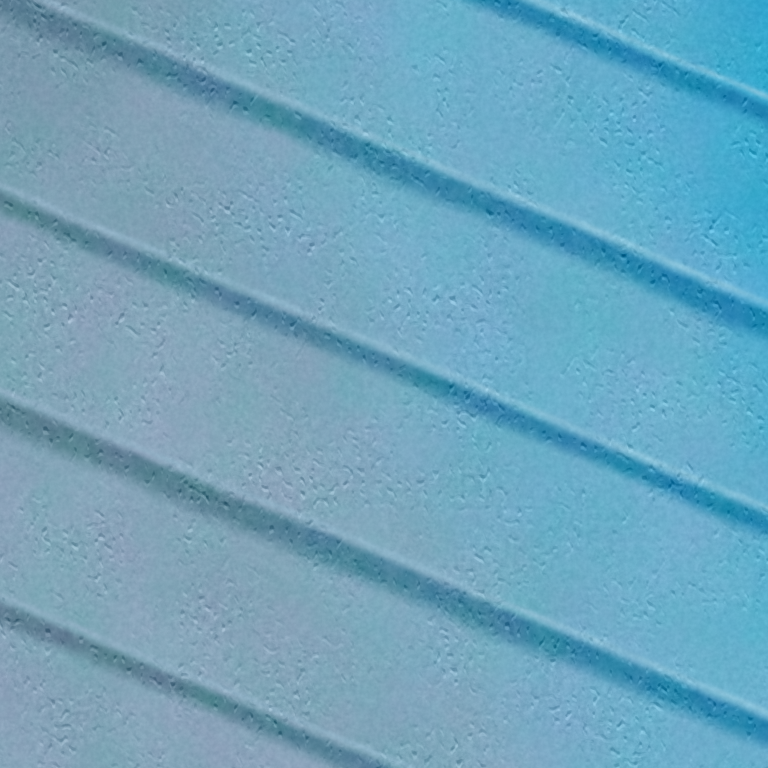
Write a WebGL 1 fragment shader that draws this texture.

```glsl
precision highp float;

uniform vec2 u_resolution;

const float SLOPE = 0.42;
const float SPACING = 0.267;
const float FIRST_RIDGE = -0.022;

const vec3 GREY_BLUE = vec3(0.515, 0.645, 0.72);
const vec3 SKY = vec3(0.425, 0.69, 0.80);
const vec3 CYAN = vec3(0.19, 0.65, 0.81);
const vec3 SHADE_GREY = vec3(0.345, 0.49, 0.555);
const vec3 SHADE_CYAN = vec3(0.10, 0.51, 0.68);
const vec3 CREST_GREY = vec3(0.57, 0.69, 0.77);
const vec3 CREST_CYAN = vec3(0.55, 0.78, 0.87);

vec2 gradient(vec2 cell) {
  float h = fract(sin(dot(cell, vec2(127.1, 311.7))) * 43758.55);
  float angle = 6.28318 * h;
  return vec2(cos(angle), sin(angle));
}

// Gradient noise, roughly -0.7 to 0.7
float noise(vec2 p) {
  vec2 i = floor(p);
  vec2 f = p - i;
  vec2 s = f * f * f * (f * (f * 6.0 - 15.0) + 10.0);
  float a = dot(gradient(i), f);
  float b = dot(gradient(i + vec2(1.0, 0.0)), f - vec2(1.0, 0.0));
  float c = dot(gradient(i + vec2(0.0, 1.0)), f - vec2(0.0, 1.0));
  float d = dot(gradient(i + vec2(1.0, 1.0)), f - vec2(1.0, 1.0));
  return mix(mix(a, b, s.x), mix(c, d, s.x), s.y);
}

// Each octave is turned so that the lattice does not show
float fbm(vec2 p) {
  float sum = 0.0;
  float gain = 0.5;
  for (int i = 0; i < 4; i++) {
    sum += gain * noise(p);
    p = mat2(1.62, 1.21, -1.21, 1.62) * p + vec2(17.3, 9.1);
    gain *= 0.6;
  }
  return sum;
}

// Small flecks, lit on one side and shaded on the other
float flecks(vec2 p, float threshold) {
  vec2 shift = vec2(0.3, -0.5);
  float lit = smoothstep(threshold, threshold + 0.35, noise(p));
  float dark = smoothstep(threshold, threshold + 0.35, noise(p + shift));
  return lit - 1.2 * dark;
}

// Distance below the nearest crest (x) and ridge index (y)
vec2 ridgeCoord(vec2 uv, float wobble) {
  float t = 1.0 - uv.y - SLOPE * uv.x - FIRST_RIDGE + wobble;
  float index = floor((t + 0.04) / SPACING);
  return vec2(t - index * SPACING, index);
}

// Alternate ridges are broad and narrow
float ridgeWidth(float index) {
  return mix(0.046, 0.036, mod(index, 2.0));
}

float ridgeShade(float d, float width) {
  return smoothstep(-0.001, 0.013, d) * (1.0 - smoothstep(width * 0.55, width * 1.25, d));
}

float ridgeCrest(float d, float size) {
  return exp(-d * d / (size * size));
}

vec3 ramp(vec3 left, vec3 middle, vec3 right, float glow) {
  vec3 color = mix(left, middle, smoothstep(0.42, 0.96, glow));
  return mix(color, right, smoothstep(0.95, 1.40, glow));
}

void main() {
  vec2 uv = gl_FragCoord.xy / u_resolution;
  vec2 turned = mat2(0.83, 0.56, -0.56, 0.83) * uv;
  float glow = uv.x + 0.33 * uv.y + 0.22 * fbm(uv * 4.0);

  // Painted surface with faint teal and lilac stains
  vec3 color = ramp(GREY_BLUE, SKY, CYAN, glow);
  color += vec3(0.09, -0.02, 0.03) * fbm(turned * 8.0 + 31.0);
  color += 0.04 * fbm(turned * 5.0 + 12.0);
  color -= 0.045 * (1.0 - smoothstep(0.0, 0.5, uv.x)) * smoothstep(0.5, 1.0, uv.y);

  // Ridges: broad soft shade under a thin bright crest
  float wobble = 0.003 * noise(uv * 6.0) + 0.0015 * noise(turned * 50.0);
  vec2 ridge = ridgeCoord(uv, wobble);
  float width = ridgeWidth(ridge.y) * (1.0 + 0.2 * noise(vec2(uv.x * 7.0, ridge.y * 3.7)));
  float shade = ridgeShade(ridge.x, width);
  float tint = smoothstep(0.2, 1.2, glow);
  vec3 shadeColor = mix(SHADE_GREY, SHADE_CYAN, tint);
  shadeColor += vec3(0.06, -0.03, 0.03) * noise(turned * 14.0 + 5.0);
  color = mix(color, shadeColor, shade * (0.92 + 0.25 * noise(turned * 55.0)));
  float crest = ridgeCrest(ridge.x + 0.004, 0.0048);
  vec3 crestColor = mix(CREST_GREY, CREST_CYAN, tint);
  color = mix(color, crestColor, crest * (0.68 + 0.5 * noise(uv * 24.0)));

  // Grain and scattered flecks, patchy across the surface
  float patchiness = smoothstep(-0.2, 0.35, fbm(uv * 9.0 + 70.0));
  float grain = 0.085 * fbm(turned * 95.0) + 0.035 * noise(uv * 190.0 + 3.0);
  float wear = 0.10 * flecks(turned * vec2(110.0, 135.0), 0.16) * patchiness;
  wear += 0.10 * flecks(turned * 120.0 + 40.0, 0.22) * shade;
  color += (grain * (0.65 + 0.6 * patchiness) + wear) * vec3(1.1, 1.0, 0.95);

  gl_FragColor = vec4(clamp(color, 0.0, 1.0), 1.0);
}
```
